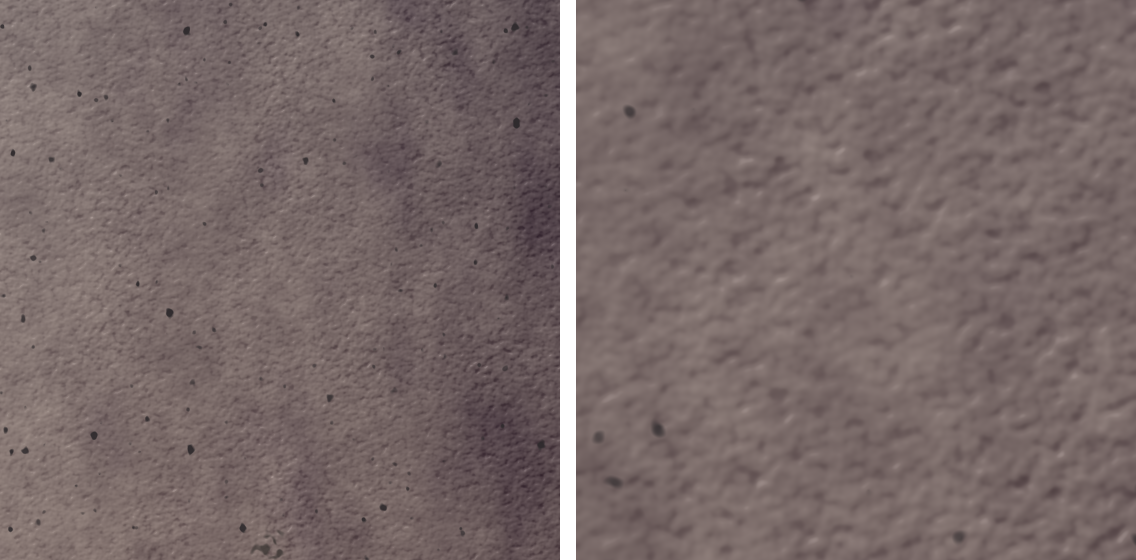
Left, the full canvas; right, a detail of the centre.
A Shadertoy shader for this texture:

```glsl
// Weathered grey-mauve plaster with a fine lit grain, violet stains and dark specks.

vec2 hash2(vec2 p) {
    vec3 q = fract(p.xyx * vec3(0.1031, 0.1030, 0.0973));
    q += dot(q, q.yzx + 33.33);
    return fract((q.xx + q.yz) * q.zy);
}

float gradientAt(vec2 cell, vec2 offset) {
    float angle = 6.2832 * hash2(cell + 157.0).x;
    return dot(vec2(cos(angle), sin(angle)), offset);
}

float gradientNoise(vec2 p) {
    vec2 i = floor(p), f = fract(p);
    vec2 u = f * f * f * (f * (f * 6.0 - 15.0) + 10.0);
    vec2 e = vec2(1.0, 0.0);
    return mix(mix(gradientAt(i, f), gradientAt(i + e.xy, f - e.xy), u.x),
               mix(gradientAt(i + e.yx, f - e.yx), gradientAt(i + 1.0, f - 1.0), u.x), u.y);
}

float fbm(vec2 p) {
    float sum = 0.0, amplitude = 1.0;
    for (int i = 0; i < 4; i++) {
        sum += amplitude * gradientNoise(p);
        p = mat2(1.6, 1.2, -1.2, 1.6) * p + 17.3;
        amplitude *= 0.5;
    }
    return sum;
}

// Short rounded grains, barely wider than tall, leaning up to the right
float plasterHeight(vec2 uv) {
    vec2 p = mat2(0.93, -0.36, 0.36, 0.93) * uv;
    return 0.8 * gradientNoise(p * vec2(58.0, 76.0))
         + 0.8 * gradientNoise(p * vec2(98.0, 128.0) + 40.0)
         + 0.3 * gradientNoise(p * vec2(175.0, 205.0) + 90.0);
}

// One irregular speck in some cells of a grid; returns its opacity
float specks(vec2 uv, float cells, float chance, float minRadius, float maxRadius) {
    vec2 cell = floor(uv * cells);
    vec2 dice = hash2(cell + cells * 7.0);
    vec2 center = (cell + 0.2 + 0.6 * hash2(cell + cells * 3.0)) / cells;
    vec2 d = uv - center;
    d.x *= 1.0 + 0.5 * (dice.y - 0.3);
    float radius = mix(minRadius, maxRadius, dice.y * dice.y);
    float edge = length(d) + 0.005 * gradientNoise(uv * 110.0) - radius;
    return step(dice.x, chance) * (0.6 + 0.35 * dice.y) * (1.0 - smoothstep(-0.0025, 0.0025, edge));
}

void mainImage(out vec4 fragColor, in vec2 fragCoord) {
    vec2 uv = fragCoord / iResolution.xy;

    // Broad light: paler left, warmer towards the bottom
    vec3 color = mix(vec3(0.484, 0.419, 0.407), vec3(0.472, 0.418, 0.414), uv.y);
    color += vec3(0.050, 0.052, 0.046) * (1.0 - smoothstep(0.0, 0.32, uv.x));

    // Violet stains gathering at the right edge, with faint vertical streaks
    float cloud = fbm(uv * vec2(4.5, 3.2) + 5.0);
    float streak = gradientNoise(vec2(uv.x * 15.0, uv.y * 2.5) + 9.0);
    float stain = smoothstep(0.50, 1.12, uv.x + 0.20 * cloud + 0.08 * streak);
    float patchy = smoothstep(0.0, 0.7, cloud + 0.25 * streak);
    float lowerBlot = 1.0 - smoothstep(0.02, 0.14, length((uv - vec2(0.89, 0.25)) * vec2(1.0, 0.7)) + 0.06 * cloud);
    color -= vec3(0.115, 0.113, 0.090) * stain;
    color -= vec3(0.032, 0.034, 0.022) * patchy;
    color -= vec3(0.035, 0.034, 0.027) * lowerBlot;

    // Blotches from hand-sized down to grain clusters
    color += vec3(0.050, 0.049, 0.042) * fbm(uv * vec2(9.0, 7.0) + 31.0);
    color += vec3(0.040, 0.041, 0.036) * fbm(uv * vec2(26.0, 32.0) + 63.0);

    // Grain lit from the upper left, with soft shaded pits
    float height = plasterHeight(uv);
    float relief = height - plasterHeight(uv + vec2(-0.0022, 0.0034));
    float roughness = 0.95 + 0.6 * gradientNoise(uv * 7.0 + 3.0) + 0.2 * uv.x;
    float pits = smoothstep(0.10, 0.75, -height);
    color += vec3(0.046, 0.045, 0.043) * relief * roughness;
    color += vec3(0.034, 0.034, 0.031) * height * roughness;
    color -= vec3(0.042, 0.043, 0.037) * pits * roughness;

    // Sparse pale glints on the crests
    color += 0.05 * smoothstep(0.45, 1.0, relief) * roughness;

    // Dark specks, coarse and fine
    float speck = specks(uv, 8.0, 0.42, 0.0040, 0.0085);
    speck = max(speck, specks(uv + 0.37, 17.0, 0.20, 0.0020, 0.0050));
    speck = max(speck, 0.7 * specks(uv + 0.71, 31.0, 0.09, 0.0015, 0.0032));
    color = mix(color, vec3(0.175, 0.160, 0.170), speck);

    // Crumbled chip near the bottom edge
    float chipDistance = length(uv - vec2(0.48, 0.025)) + 0.025 * gradientNoise(uv * 50.0);
    float chip = (1.0 - smoothstep(0.018, 0.028, chipDistance)) * smoothstep(-0.15, 0.30, gradientNoise(uv * 75.0 + 8.0));
    color = mix(color, vec3(0.22, 0.20, 0.19), 0.75 * chip);

    fragColor = vec4(clamp(color, 0.0, 1.0), 1.0);
}
```
